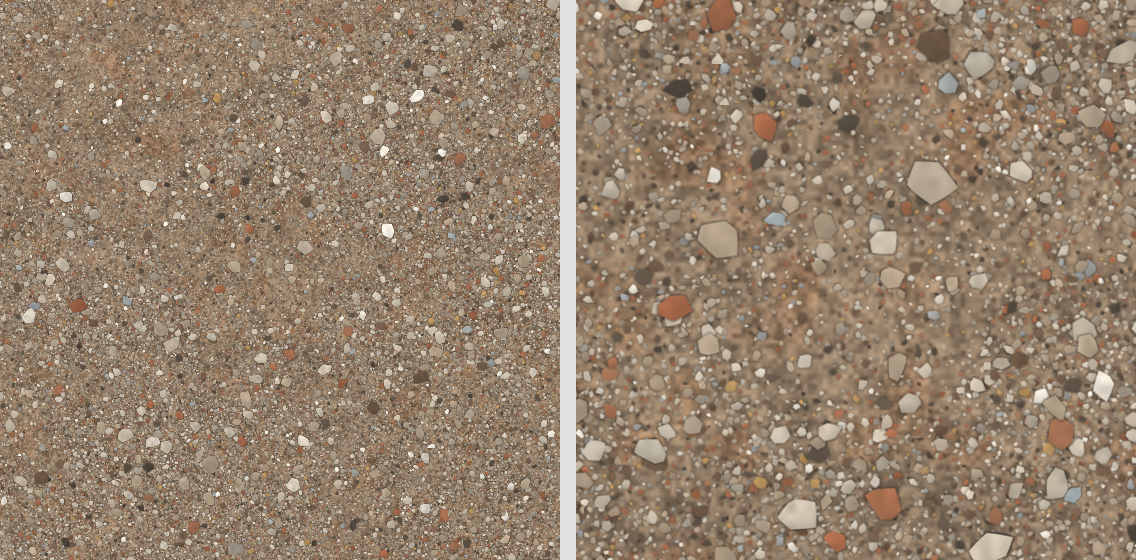
Left: the whole. Right: its middle third, enlarged.
Write a three.js fragment shader that draws this texture.

```glsl
// Sandy gravel: brown grainy soil strewn with angular pebbles and chips.
// Five grid layers, from fine grit to large stones, are laid over noisy soil;
// each cell may hold one convex chip with its own shape, colour and dust.
#define SOIL vec3(0.578, 0.494, 0.405)
#define LAYERS 5
#define FINEST_CELLS 235.0
#define CELL_RATIO 0.6
#define FINEST_DENSITY 0.92
#define DENSITY_RATIO 0.67
#define EDGE_SOFTNESS 0.0008
#define SHADOW_WIDTH 0.0024
#define SHADOW_STRENGTH 0.34
#define GRAIN_CONTRAST 0.62
#define CLOD_CONTRAST 0.22

varying vec2 vUv;

float hash1(vec2 p) {
  vec3 q = fract(p.xyx * 0.1031);
  q += dot(q, q.yzx + 33.33);
  return fract((q.x + q.y) * q.z);
}

vec4 hash4(vec2 p) {
  vec4 q = fract(p.xyxy * vec4(0.1031, 0.1030, 0.0973, 0.1099));
  q += dot(q, q.wzxy + 33.33);
  return fract((q.xxyz + q.yzzw) * q.zywx);
}

float valueNoise(vec2 p) {
  vec2 i = floor(p), f = fract(p);
  f = f * f * (3.0 - 2.0 * f);
  float low = mix(hash1(i), hash1(i + vec2(1.0, 0.0)), f.x);
  float high = mix(hash1(i + vec2(0.0, 1.0)), hash1(i + vec2(1.0)), f.x);
  return mix(low, high, f.y);
}

// Broad patches: 0 is bare sand, 1 is dense gravel
float gravelPatch(vec2 uv) {
  float n = 0.55 * valueNoise(uv * 4.0 + 7.0) + 0.45 * valueNoise(uv * 13.0 + 31.0);
  return smoothstep(0.2, 0.75, n);
}

// Mineral colours, chosen by share; dark ones are rarer among large stones
vec3 mineral(float pick, float tone, float size) {
  float dark = mix(1.0, 0.3, size);
  float brown = 0.50 + 0.12 * dark, flint = brown + 0.09 * dark;
  vec3 c = vec3(0.71, 0.64, 0.55);                      // tan
  if (pick < 0.31) c = vec3(0.83, 0.79, 0.72);          // cream
  else if (pick < 0.38) c = vec3(0.95, 0.93, 0.89);     // white quartz
  else if (pick < 0.47) c = vec3(0.66, 0.63, 0.58);     // grey
  else if (pick < 0.50) c = vec3(0.62, 0.66, 0.68);     // slate blue
  else if (pick < brown) c = vec3(0.41, 0.32, 0.25);    // brown
  else if (pick < flint) c = vec3(0.28, 0.25, 0.22);    // dark flint
  else if (pick < flint + 0.10) c = vec3(0.64, 0.39, 0.27); // brick
  else if (pick < flint + 0.13) c = vec3(0.77, 0.60, 0.36); // ochre
  return c * mix(0.88, 1.08, tone);
}

// Convex chip: the overlap of six jittered half planes, slightly rounded
float chipDistance(vec2 p, float radius, float shape) {
  float d = -radius;
  for (int k = 0; k < 6; k++) {
    vec2 r = hash4(vec2(shape * 191.0, float(k) * 17.0)).xy;
    float angle = (float(k) + 0.8 * r.x) * 1.0472 + shape * 6.2832;
    d = max(d, dot(p, vec2(cos(angle), sin(angle))) - radius * mix(0.66, 1.05, r.y));
  }
  return mix(d, length(p) - radius, 0.15);
}

// One layer of scattered stones; size runs from 0 for grit to 1 for large
vec3 scatterStones(vec3 ground, vec2 uv, float cells, float density, float size) {
  vec2 grid = uv * cells, home = floor(grid);
  for (int y = -1; y <= 1; y++) {
    for (int x = -1; x <= 1; x++) {
      vec2 id = home + vec2(float(x), float(y));
      vec4 place = hash4(id + size * 413.0 + 19.0);
      if (place.x > density) continue;
      vec4 look = hash4(id.yx + size * 277.0 + 83.0);
      vec2 p = grid - id - place.yz;
      float radius = mix(0.24, 0.48, look.x * look.x);
      if (length(p) > radius * 1.5 + 0.3) continue;

      // Stretch along a random direction
      float turn = place.w * 6.2832;
      vec2 axis = vec2(cos(turn), sin(turn));
      vec2 q = vec2(dot(p, axis), dot(p, vec2(-axis.y, axis.x)));
      q *= vec2(0.95, mix(0.95, 1.45, look.w));
      float d = chipDistance(q, radius, look.y) / cells;

      // Contact shadow, then the lit and dusty stone
      float shade = 1.0 - smoothstep(0.0, SHADOW_WIDTH, d + 0.0004);
      ground *= 1.0 - SHADOW_STRENGTH * shade * mix(0.3, 1.0, size);
      vec3 stone = mineral(look.z, fract(look.w * 7.3), size);
      stone *= 1.0 + 0.08 * dot(p / radius, vec2(-0.4, 0.8));
      stone *= 0.91 + 0.18 * valueNoise(uv * 170.0 + look.xy * 50.0);
      float dust = mix(0.12, 0.04, size) + 0.45 * fract(place.w * 9.7) * look.x;
      stone = mix(stone, SOIL, dust);
      float cover = 1.0 - smoothstep(-EDGE_SOFTNESS, EDGE_SOFTNESS, d);
      ground = mix(ground, stone, cover);
    }
  }
  return ground;
}

void main() {
  // Soil with fine grain, darker and lighter clods and faint reddish stains
  float gravel = gravelPatch(vUv);
  float grain = 0.6 * valueNoise(vUv * 330.0) + 0.4 * valueNoise(vUv * 150.0 + 9.0);
  float clod = 0.5 * valueNoise(vUv * 60.0 + 17.0) + 0.5 * valueNoise(vUv * 22.0 + 5.0);
  vec3 color = SOIL * (1.0 + GRAIN_CONTRAST * (grain - 0.5) + CLOD_CONTRAST * (clod - 0.5));
  float stain = smoothstep(0.6, 0.95, valueNoise(vUv * 30.0 + 53.0));
  color *= mix(vec3(1.0), vec3(1.02, 0.95, 0.90), stain);

  // Stones, from grit up to the largest
  float cells = FINEST_CELLS, density = FINEST_DENSITY;
  for (int i = 0; i < LAYERS; i++) {
    float size = float(i) / float(LAYERS - 1);
    color = scatterStones(color, vUv, cells, density * mix(0.42, 1.15, gravel), size);
    cells *= CELL_RATIO;
    density *= DENSITY_RATIO;
  }
  gl_FragColor = vec4(clamp(color, 0.0, 1.0), 1.0);
}
```
